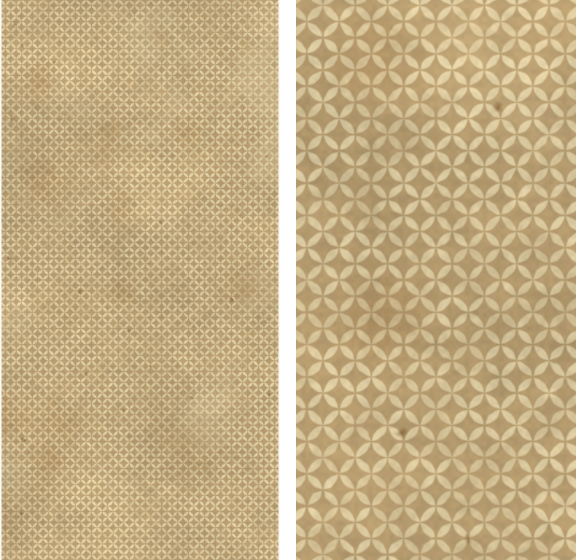
Left: the whole. Right: its middle third, enlarged.
A WebGL 2 fragment shader for this pattern:

```glsl
#version 300 es
precision highp float;

#define REPEATS 26.0
#define PETAL_INSET 0.028
#define MARGIN 0.0055
#define STAIN_COUNT 16
#define SPECK_GRID 8.0
#define MOTTLE 0.19
#define GRAIN 0.09
#define PETAL_FADE 0.32
#define ROUGHNESS 0.035

uniform vec2 u_resolution;
out vec4 fragColor;

const vec3 GROUND = vec3(0.708, 0.605, 0.430);
const vec3 PETAL = vec3(0.868, 0.803, 0.640);
const vec3 STAIN = vec3(0.59, 0.43, 0.24);
const vec3 SPECK = vec3(0.42, 0.28, 0.14);
const vec3 BORDER = vec3(0.985, 0.975, 0.965);

float hash(vec2 p) {
  vec3 q = fract(vec3(p.xyx) * 0.1031);
  q += dot(q, q.yzx + 33.33);
  return fract((q.x + q.y) * q.z);
}

vec2 hash2(vec2 p) {
  return vec2(hash(p), hash(p + 47.3));
}

float noise(vec2 p) {
  vec2 i = floor(p), f = fract(p);
  f = f * f * (3.0 - 2.0 * f);
  return mix(mix(hash(i), hash(i + vec2(1, 0)), f.x),
             mix(hash(i + vec2(0, 1)), hash(i + vec2(1, 1)), f.x), f.y);
}

float fbm(vec2 p) {
  float sum = 0.0, weight = 0.5;
  for (int i = 0; i < 5; i++) {
    sum += weight * noise(p);
    p = mat2(0.8, 0.6, -0.6, 0.8) * p * 2.03 + 11.7;
    weight *= 0.5;
  }
  return sum;
}

// Signed distance to the diagonal petals where two lattices of circles overlap
float petals(vec2 p) {
  float a = length(fract(p + vec2(0.0, 0.5)) - 0.5);
  float b = length(fract(p + vec2(0.5, 0.0)) - 0.5);
  return max(a, b) - 0.5 + PETAL_INSET;
}

// Broad soft brown stains with ragged edges
float stains(vec2 p) {
  float sum = 0.0;
  for (int i = 0; i < STAIN_COUNT; i++) {
    vec2 id = vec2(float(i) * 3.1, 8.0);
    vec2 center = hash2(id) * vec2(1.0, 2.0);
    float radius = mix(0.03, 0.11, hash(id + 5.0));
    float strength = mix(0.08, 0.26, hash(id + 9.0));
    vec2 d = (p - center) / radius;
    sum += strength * exp(-dot(d, d)) * (0.3 + 1.4 * fbm(p * 26.0 + id));
  }
  return min(sum, 0.5);
}

// Sparse ragged flecks, at most one per grid cell
float specks(vec2 p, float pixel) {
  vec2 g = p * SPECK_GRID, id = floor(g);
  vec2 d = fract(g) - mix(vec2(0.2), vec2(0.8), hash2(id + 19.0));
  d += 0.07 * (vec2(noise(g * 14.0), noise(g * 14.0 + 31.0)) - 0.5);
  float radius = mix(0.015, 0.05, hash(id + 3.0));
  float soft = 0.025 + pixel * SPECK_GRID;
  float present = step(0.86, hash(id + 61.0));
  return present * (1.0 - smoothstep(radius - soft, radius + soft, length(d)));
}

void main() {
  vec2 p = gl_FragCoord.xy / u_resolution.x;
  float pixel = 1.0 / u_resolution.x;

  // Petals with rough edges and unevenly faded ink
  float edge = 0.02 + 0.7 * pixel * REPEATS;
  float shape = petals(p * REPEATS) + ROUGHNESS * (noise(p * 150.0 + 9.0) - 0.5);
  float petal = 1.0 - smoothstep(-edge, edge, shape);
  float fade = PETAL_FADE * smoothstep(0.3, 0.75, fbm(p * 24.0 + 70.0));
  vec3 color = mix(GROUND, PETAL, petal * (1.0 - fade));

  // Aged paper: cloudy tone, horizontal fibres and fine grain
  float cloud = fbm(p * vec2(3.0, 4.5) + 4.0) - 0.48;
  float blotch = fbm(p * 38.0 + 52.0) - 0.48;
  float fibre = noise(p * vec2(28.0, 120.0)) - 0.5;
  float grain = noise(p * 190.0) - 0.5;
  float light = 1.0 + MOTTLE * cloud + GRAIN * (0.4 * fibre + 0.7 * grain + blotch);
  light += 0.03 * (p.x - 0.5);
  color *= light;

  // Pale worn patches, stains and flecks
  float worn = smoothstep(0.5, 0.78, fbm(p * 4.2 + 25.0));
  color = mix(color, PETAL, 0.28 * worn);
  color = mix(color, STAIN, stains(p));
  color = mix(color, SPECK, 0.5 * specks(p, pixel));

  // Narrow pale strips at both sides
  float side = min(p.x, 1.0 - p.x) - MARGIN;
  color = mix(BORDER, color, smoothstep(-0.5 * pixel, 0.5 * pixel, side));
  fragColor = vec4(clamp(color, 0.0, 1.0), 1.0);
}
```
